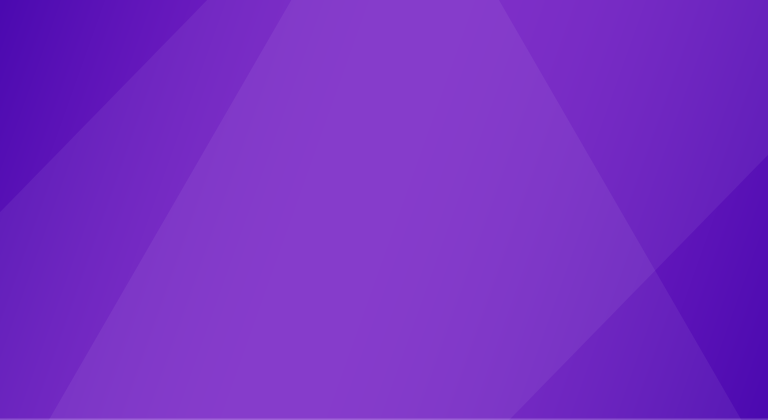
Reproduce this background procedurally as a WebGL 2 fragment shader.

```glsl
#version 300 es
precision highp float;

#define DEEP_VIOLET vec3(0.292, 0.034, 0.688)
#define BRIGHT_PURPLE vec3(0.465, 0.134, 0.770)
#define GRADIENT_DIR vec2(0.942, -0.335)
#define GRADIENT_PEAK 0.455
#define SHEET_ALPHA 0.06
#define BAND_CENTER -0.044
#define BAND_HALF_WIDTH 0.6065
#define BEAM_CENTER 0.0265
#define BEAM_REACH 0.464
#define RIM_HEIGHT 0.00357
#define RIM_ALPHA 0.2

uniform vec2 u_resolution;
out vec4 fragColor;

// Gradient with a broad bright crest that falls to deep ends
vec3 slantedGradient(vec2 p, float aspect) {
    float halfSpan = dot(0.5 * vec2(aspect, 1.0), abs(GRADIENT_DIR));
    float t = 0.5 + 0.5 * dot(p, GRADIENT_DIR) / halfSpan;
    float rise = t / GRADIENT_PEAK;
    float fall = (1.0 - t) / (1.0 - GRADIENT_PEAK);
    float ramp = clamp(min(rise, fall), 0.0, 1.0);
    return mix(DEEP_VIOLET, BRIGHT_PURPLE, sin(1.5708 * ramp));
}

// Signed distance to a diagonal strip
float diagonalBand(vec2 p) {
    float across = dot(p, vec2(0.7155, -0.6986));
    return abs(across - BAND_CENTER) - BAND_HALF_WIDTH;
}

// Signed distance to a wedge with 60 degree sides, opening downward
float spotlightBeam(vec2 p) {
    vec2 folded = vec2(abs(p.x - BEAM_CENTER), p.y);
    return dot(folded, vec2(0.86603, 0.5)) - BEAM_REACH;
}

// Lay a translucent white sheet over a colour
vec3 addSheet(vec3 color, float dist, float alpha, float pixel) {
    float cover = clamp(0.5 - dist / pixel, 0.0, 1.0);
    return mix(color, vec3(1.0), alpha * cover);
}

void main() {
    // Centred coordinates, one unit is the canvas height
    vec2 p = (gl_FragCoord.xy - 0.5 * u_resolution) / u_resolution.y;
    float pixel = 1.0 / u_resolution.y;

    vec3 color = slantedGradient(p, u_resolution.x / u_resolution.y);
    color = addSheet(color, diagonalBand(p), SHEET_ALPHA, pixel);
    color = addSheet(color, spotlightBeam(p), SHEET_ALPHA, pixel);

    // Pale rim along the lower edge
    color = addSheet(color, p.y + 0.5 - RIM_HEIGHT, RIM_ALPHA, pixel);
    fragColor = vec4(color, 1.0);
}
```
